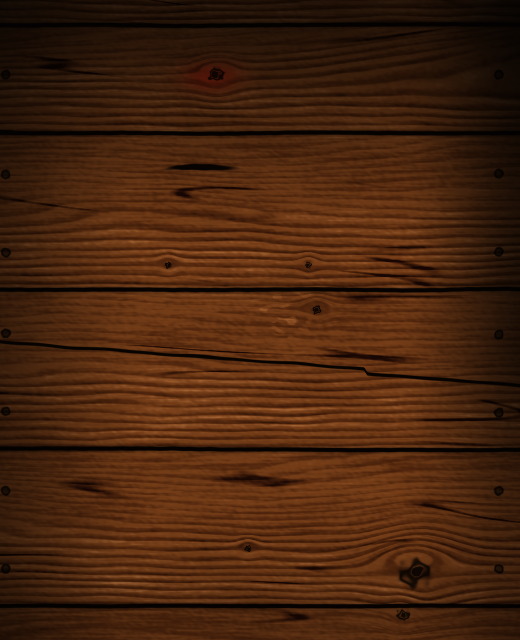
This texture is drawn by a Shadertoy shader. Its source:

```glsl
// Dark, weathered horizontal wooden planks with knots, cracks and nails.

vec2 gradientAt(vec2 cell) {
    vec2 h = vec2(dot(cell, vec2(127.1, 311.7)), dot(cell, vec2(269.5, 183.3)));
    return fract(sin(h) * 43758.5) * 2.0 - 1.0;
}

// Gradient noise, roughly -0.7 to 0.7
float noise(vec2 p) {
    vec2 i = floor(p), f = fract(p);
    vec2 u = f * f * f * (f * (f * 6.0 - 15.0) + 10.0);
    vec2 e = vec2(0, 1);
    float a = dot(gradientAt(i), f);
    float b = dot(gradientAt(i + e.yx), f - e.yx);
    float c = dot(gradientAt(i + e.xy), f - e.xy);
    float d = dot(gradientAt(i + e.yy), f - e.yy);
    return mix(mix(a, b, u.x), mix(c, d, u.x), u.y);
}

const float seams[5] = float[](0.053, 0.298, 0.548, 0.792, 0.961);

// Knot centre and radius
const vec3 knots[7] = vec3[](
    vec3(0.648, 0.104, 0.022), vec3(0.338, 0.883, 0.011), vec3(0.263, 0.586, 0.005),
    vec3(0.482, 0.586, 0.005), vec3(0.495, 0.516, 0.007), vec3(0.388, 0.143, 0.005),
    vec3(0.630, 0.039, 0.009));

void mainImage(out vec4 fragColor, in vec2 fragCoord) {
    vec2 p = fragCoord / iResolution.y;
    float right = iResolution.x / iResolution.y;

    // Planks: index, height above the lower seam, seam distance, lit upper lip
    float plank = 0.0, rise = p.y + 0.19, gap = 1.0, lip = 0.0;
    for (int i = 0; i < 5; i++) {
        float d = p.y - seams[i] + 0.004 * noise(vec2(p.x * 5.0, float(i) * 7.3))
                + 0.001 * noise(vec2(p.x * 50.0, float(i)));
        gap = min(gap, abs(d));
        lip += exp(-abs(d + 0.008) / 0.003);
        if (d > 0.0) { plank = float(i) + 1.0; rise = d; }
    }
    vec2 seed = vec2(plank * 3.7, plank * 17.3);

    // Grain height, bent around knots and arched above them
    float v = p.y, knotDark = 0.0;
    for (int i = 0; i < 7; i++) {
        float r = knots[i].z;
        vec2 d = (p - knots[i].xy) / r;
        v -= r * d.y * 0.8 * exp(-dot(d, d) * 0.12);
        v -= r * 1.3 * exp(-d.x * d.x * 0.09) * smoothstep(0.0, 1.5, d.y) * exp(-max(d.y, 0.0) * 0.4);
        float l = length(d * vec2(0.85, 1.0)) + 0.7 * noise(d * 1.4 + float(i) * 5.0);
        float ring = 0.65 + 0.35 * cos(l * 9.0);
        knotDark = max(knotDark, smoothstep(1.2, 0.7, l) * ring);
        knotDark = max(knotDark, smoothstep(0.5, 0.3, l));
    }
    // Slanting flame figure in the plank below the top one
    float flame = plank == 4.0 ? 1.0 : 0.0;
    float dx = p.x - 0.34;
    v += flame * (0.035 * sqrt(dx * dx + 0.003) - 0.16 * max(dx, 0.0) * smoothstep(0.03, 0.15, rise));

    // Growth rings: crisp and straight low on the plank, loose and soft above
    float straight = smoothstep(0.15, 0.085, rise + 0.04 * noise(vec2(p.x * 2.0, plank * 4.0)));
    float loose = mix(4.5, 1.3, straight) + 2.0 * flame;
    float phase = v * 76.0 + loose * noise(vec2(p.x * 1.7, v * 8.0) + seed)
                + 0.5 * noise(vec2(p.x * 9.0, v * 30.0));
    float f = fract(phase);
    float ring = smoothstep(0.0, 0.65, f) * smoothstep(1.0, 0.78, f);
    float strength = mix(0.14, 0.36, straight) * (1.0 + 0.9 * noise(vec2(p.x * 3.0, v * 22.0) + seed));

    // Fibres, blotches and rough surface
    float fibre = noise(vec2(p.x * 9.0, v * 240.0)) + 0.7 * noise(vec2(p.x * 35.0, v * 300.0));
    float rough = noise(p * vec2(110.0, 190.0) + p.yx * 30.0);
    float blotch = noise(vec2(p.x * 4.0, v * 14.0) + seed) + 0.5 * noise(p * vec2(14.0, 40.0));
    float tone = 0.57 + strength * (ring - 0.55) + 0.16 * fibre + 0.12 * rough + 0.16 * blotch;
    tone += 0.1 * (noise(seed + 0.4) + lip);

    // Flaked pale patch
    vec2 patchPos = (p - vec2(0.445, 0.505)) / vec2(0.05, 0.045);
    float flakes = smoothstep(0.1, 0.25, noise(p * vec2(45.0, 95.0)));
    tone += 0.22 * flakes * exp(-dot(patchPos, patchPos));

    // Hairline splits along the grain
    float hair = abs(noise(vec2(p.x * 2.2, v * 26.0 + p.x * 2.0) + seed + 9.0));
    float hairMask = smoothstep(0.08, 0.3, noise(vec2(p.x * 4.0, v * 18.0) + seed + 31.0));
    tone -= 0.42 * hairMask * smoothstep(0.045, 0.005, hair);

    // Long stepped crack and a short gouge
    float crackY = 0.466 - 0.075 * p.x - 0.007 * smoothstep(0.568, 0.575, p.x)
                 + 0.004 * noise(vec2(p.x * 14.0, 2.0));
    float crackWidth = 0.0022 + 0.0012 * noise(vec2(p.x * 11.0, 8.0));
    float crack = smoothstep(0.0015, -0.001, abs(p.y - crackY) - crackWidth);
    vec2 g = (p - vec2(0.314, 0.737)) / vec2(0.055, 0.005);
    g.y += 0.5 * g.x * g.x - 0.4 + 0.6 * noise(vec2(p.x * 45.0, 3.0));
    crack = max(crack, smoothstep(1.2, 0.7, length(g)));

    // Two nails per plank at both ends
    float nail = 0.0;
    for (int i = 0; i < 4; i++) {
        float side = float(i / 2), row = float(i % 2);
        vec2 c = vec2(mix(0.009, right - 0.033, side), mix(0.058, 0.18, row) + 0.033 * flame);
        float l = length(vec2(p.x, rise) - c) + 0.002 * noise(p * 150.0);
        float shown = step(0.5, plank) * step(plank, 4.5 - flame * row);
        nail = max(nail, shown * smoothstep(0.009, 0.006, l) * (0.65 + 0.35 * smoothstep(0.003, 0.006, l)));
    }

    // Brown ramp with a red stain beside the upper knot
    vec3 col = mix(vec3(0.08, 0.02, 0.01), vec3(0.29, 0.135, 0.045), smoothstep(0.05, 0.45, tone));
    col = mix(col, vec3(0.42, 0.22, 0.085), smoothstep(0.4, 0.68, tone));
    col = mix(col, vec3(0.62, 0.38, 0.2), smoothstep(0.66, 1.0, tone));
    vec2 stain = (p - vec2(0.33, 0.88)) / vec2(0.045, 0.022);
    col = mix(col, col * vec3(1.35, 0.65, 0.6), exp(-dot(stain, stain)));
    col *= 1.0 - 0.82 * max(knotDark, nail);

    // Pool of light, fading to the sides and top
    float light = mix(0.42, 1.0, smoothstep(-0.08, 0.25, p.x));
    light *= mix(mix(0.6, 0.25, smoothstep(0.1, 0.5, p.y)), 1.0, smoothstep(right + 0.02, right - 0.2, p.x));
    light *= mix(0.25, 1.0, smoothstep(1.06, 0.6, p.y)) * mix(0.8, 1.0, smoothstep(0.0, 0.2, p.y));
    col *= light * 1.08;

    // Seams with soft shadow
    col *= 1.0 - 0.5 * exp(-gap / 0.004);
    float open = max(crack, smoothstep(0.0045, 0.002, gap));
    col = mix(col, vec3(0.012, 0.004, 0.002), open * 0.96);
    fragColor = vec4(col, 1.0);
}
```
